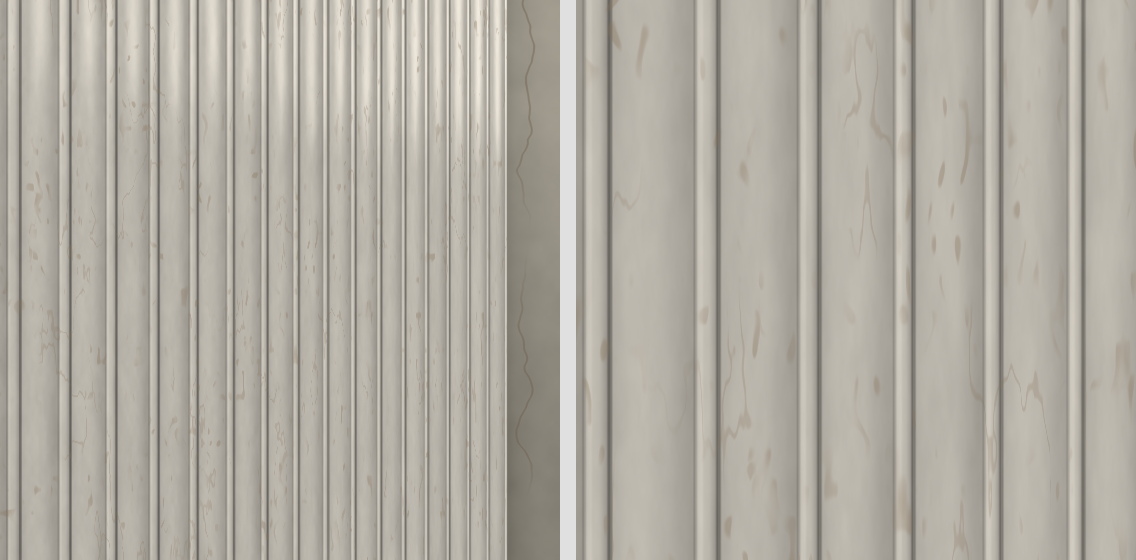
Left: the whole. Right: its middle third, enlarged.
A WebGL 2 fragment shader for this texture:

```glsl
#version 300 es
precision highp float;
// Fluted pale stone panel receding to the right, beside a plain shaded wall.

#define FLUTES 16.0        // whole flutes between FIRST and EDGE
#define FIRST 0.0365       // left side of flute zero
#define PITCH 0.0935       // width scale of flute zero
#define RECEDE 0.045       // perspective shrink per flute
#define EDGE 0.906         // where the panel meets the wall
#define GROOVE 0.0019      // half width of the deep joint
#define GLOSS 0.105        // strength of the upper reflections
#define GRAIN 0.045        // strength of the stone mottling
#define FLECKS 0.34        // opacity of the brown flecks

uniform vec2 u_resolution;
out vec4 outColor;

const vec3 STONE = vec3(1.0, 0.974, 0.922);
const vec3 WALL = vec3(1.0, 0.968, 0.885);
const vec3 VEIN = vec3(0.53, 0.45, 0.35);

float hash(vec2 p) {
  p = fract(p * vec2(0.1731, 0.2357));
  p += dot(p, p.yx + 31.32);
  return fract((p.x + p.y) * p.x * 17.0);
}

float noise(vec2 p) {
  vec2 i = floor(p), f = fract(p);
  f = f * f * (3.0 - 2.0 * f);
  return mix(mix(hash(i), hash(i + vec2(1, 0)), f.x),
             mix(hash(i + vec2(0, 1)), hash(i + vec2(1, 1)), f.x), f.y);
}

float fbm(vec2 p) {
  float sum = 0.0, amp = 0.5;
  for (int i = 0; i < 4; i++) {
    sum += amp * noise(p);
    p = p * 2.03 + 17.1;
    amp *= 0.5;
  }
  return sum / 0.9375;
}

float bump(float x, float center, float width) {
  float d = (x - center) / width;
  return exp(-d * d);
}

// Soft line: 1 on the axis, 0 beyond its half width plus one pixel.
float line(float d, float halfWidth, float px) {
  return 1.0 - smoothstep(halfWidth * 0.35, halfWidth + px, abs(d));
}

vec3 panel(vec2 uv, float px) {
  // Perspective position: the whole part names a flute, the fraction crosses it.
  float d = uv.x - FIRST;
  float n = d / (PITCH - RECEDE * d);
  float id = floor(n), t = n - id;
  float far = clamp(n / FLUTES, 0.0, 1.0);
  float scale = PITCH / pow(1.0 + RECEDE * n, 2.0);
  float split = mix(0.75, 0.85, far);
  float aa = px / scale;

  // Broad hollow, then a narrow raised fillet.
  float f = t / split, g = (t - split) / (1.0 - split);
  float hollow = 0.705 + 0.025 * bump(f, 0.38, 0.3)
               - 0.085 * smoothstep(0.55, 1.0, f) - 0.03 * bump(f, 0.0, 0.12);
  float fillet = 0.72 + 0.035 * bump(g, 0.3, 0.25) - 0.12 * smoothstep(0.55, 0.95, g);
  float tone = mix(hollow, fillet, smoothstep(-aa, aa, t - split));
  tone += 0.02 * far + 0.025 * (hash(vec2(id, 5.0)) - 0.5);

  // Reflections in the upper part, reaching lower on the far flutes.
  float ragged = 0.06 * (noise(vec2(n * 7.0, 3.0)) - 0.5);
  float gloss = smoothstep(0.0, 0.2, uv.y - mix(0.74, 0.65, far) + ragged);
  float streak = bump(f, 0.52, 0.2) + 0.6 * bump(g, 0.35, 0.3) * step(split, t)
               - 0.35 * bump(f, 0.2, 0.1) - 0.3 * bump(f, 0.88, 0.1);
  tone += gloss * (GLOSS * streak * (0.8 + 0.4 * far) + 0.022 + 0.035 * far);
  tone += 0.022 * (uv.y - 0.45);

  // Vertical mottling, in panel coordinates so it narrows with the flutes.
  vec2 stone = vec2(n * 4.0, uv.y * 14.0);
  tone += GRAIN * (fbm(stone) - 0.5);
  tone += GRAIN * 0.7 * (fbm(stone * vec2(3.2, 4.0) + 40.0) - 0.5);

  // Joints: a deep one at each flute start, a fainter one beside the fillet.
  float narrow = mix(1.0, 0.55, far);
  float joint = line(min(t, 1.0 - t) * scale, GROOVE * narrow, px);
  float crease = line((t - split) * scale, GROOVE * 0.7 * narrow, px);
  tone *= 1.0 - mix(0.36, 0.2, far) * joint;
  tone *= 1.0 - mix(0.16, 0.07, far) * crease;
  tone += 0.035 * line((t - split) * scale - 0.0035 * narrow, 0.0018, px);
  vec3 color = STONE * tone;

  // Scattered flecks and a few short winding veins.
  float fleck = smoothstep(0.76, 0.92, noise(vec2(n * 11.0 + 2.0 * noise(uv * 40.0), uv.y * 48.0)));
  fleck *= smoothstep(0.4, 0.7, fbm(vec2(n * 2.0, uv.y * 9.0) + 8.0));
  float wander = fbm(vec2(n * 2.5, uv.y * 8.0) + 60.0) - 0.5;
  float vein = (1.0 - smoothstep(0.004, 0.02, abs(wander)))
             * smoothstep(0.62, 0.78, noise(vec2(n * 1.7, uv.y * 7.0) + 90.0));
  return mix(color, VEIN, FLECKS * max(fleck, 0.7 * vein));
}

vec3 wall(vec2 uv, float px) {
  float across = (uv.x - EDGE) / (1.0 - EDGE);
  float tone = mix(0.475, 0.585, smoothstep(0.0, 1.0, uv.y));
  tone += 0.045 * smoothstep(0.0, 0.8, across) - 0.03 * bump(across, 0.0, 0.12);
  tone += 0.045 * (fbm(uv * 22.0) - 0.5);
  // One thin wandering crack, broken into stretches.
  float path = 0.938 + 0.045 * (fbm(vec2(3.0, uv.y * 13.0)) - 0.5);
  float broken = smoothstep(0.1, 0.2, uv.y) * (1.0 - bump(uv.y, 0.57, 0.1));
  return mix(WALL * tone, VEIN * 0.78, 0.4 * broken * line(uv.x - path, 0.0013, px));
}

void main() {
  vec2 uv = gl_FragCoord.xy / u_resolution;
  float px = 1.0 / u_resolution.x;
  float side = smoothstep(-px, px, uv.x - EDGE);
  vec3 color = mix(panel(uv, px), wall(uv, px), side);
  color += 0.06 * line(uv.x - EDGE + 0.002, 0.0016, px) * (1.0 - side);
  outColor = vec4(color, 1.0);
}
```
